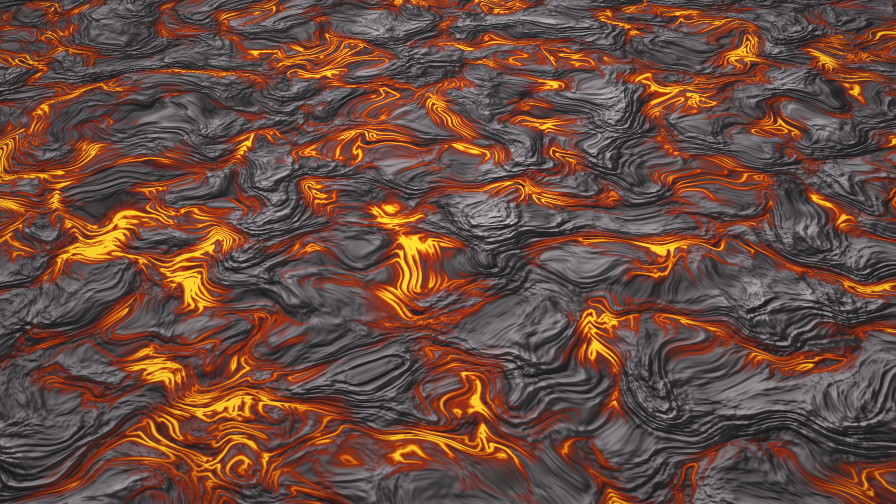
This texture is drawn by a WebGL 2 fragment shader. Its source:

```glsl
#version 300 es
precision highp float;
// Ropy lava crust on a plane seen at a slant: folded gradient noise makes mounds,
// noise stretched along their contours makes ropes, and heat shows as thin veins
// between the ropes, in the low ground and along the creases.
uniform vec2 u_resolution;
out vec4 fragColor;

float gradientDot(vec2 cell, vec2 offset) {
    float angle = 6.2832 * fract(sin(dot(cell, vec2(127.1, 311.7))) * 43758.5);
    return dot(vec2(cos(angle), sin(angle)), offset);
}

float noise(vec2 p) {
    vec2 i = floor(p), f = p - i;
    vec2 u = f * f * f * (f * (f * 6.0 - 15.0) + 10.0);
    vec2 e = vec2(1.0, 0.0);
    return mix(mix(gradientDot(i, f), gradientDot(i + e, f - e), u.x),
               mix(gradientDot(i + e.yx, f - e.yx), gradientDot(i + 1.0, f - 1.0), u.x), u.y);
}

float fbm(vec2 p) {
    float sum = 0.0, amplitude = 1.0;
    for (int i = 0; i < 3; i++) {
        sum += amplitude * noise(p);
        p = mat2(1.6, 1.2, -1.2, 1.6) * p + 5.3;
        amplitude *= 0.5;
    }
    return sum;
}

// Returns height, mound profile and rope profile
vec3 crust(vec2 p) {
    vec2 q = p + 0.5 * vec2(fbm(p * 0.8 + 3.1), fbm(p * 0.8 + 17.7));
    float fold = noise(q * 1.05) + 0.2 * noise(q * 2.3 + 9.0);
    float mound = sqrt(fold * fold + 0.0004);
    float grit = fbm(q * 8.0);

    // Ropes run along the contours of this field, frayed by the grit
    float across = mound + 0.75 * q.y + 0.25 * noise(q * 1.9 + 31.0) + 0.012 * grit;
    float ropes = noise(vec2(across * 9.0, q.x * 1.7))
                + 0.6 * noise(vec2(across * 19.0 + 7.0, q.x * 3.8))
                + 0.2 * grit;
    return vec3(0.4 * mound + 0.034 * ropes + 0.03 * grit, mound, ropes);
}

float heatAt(vec2 p, float mound, float veinDistance) {
    float patches = 0.6 * noise(p * 0.95 + 40.0) + 0.5 * noise(p * vec2(2.4, 3.2) + 12.0);
    float lowGround = smoothstep(-0.2, 0.55, patches + 0.29 - 1.4 * mound);
    float veins = exp(-60.0 * veinDistance);
    float crease = exp(-26.0 * (mound - 0.02)) * smoothstep(0.05, 0.45, noise(p * 1.4 + 7.0));
    return lowGround * (0.16 + 1.05 * veins) + crease * (0.45 + 0.5 * veins);
}

vec3 lavaColor(vec2 p) {
    vec3 here = crust(p);
    vec2 e = vec2(0.01, 0.0);
    vec3 stepX = (crust(p + e) - here) / e.x;
    vec3 stepY = (crust(p + e.yx) - here) / e.x;

    // Grey rock lit from behind and above
    vec3 normal = normalize(vec3(-stepX.x, -stepY.x, 1.0));
    float light = max(dot(normal, normalize(vec3(-0.25, 0.6, 0.75))), 0.0);
    float tone = 0.16 + 0.48 * pow(light, 2.2) * (0.65 + 0.7 * here.y);
    vec3 rock = vec3(1.0, 0.95, 0.98) * tone * clamp(0.95 + 0.5 * here.z, 0.65, 1.15);

    // Veins keep an even width: rope profile over its slope
    float veinDistance = abs(here.z) / (length(vec2(stepX.z, stepY.z)) + 2.0);
    float heat = heatAt(p, here.y, veinDistance);

    // Glow from dull red to yellow
    vec3 color = mix(rock, rock * 0.6 + vec3(0.22, 0.04, 0.02), smoothstep(0.08, 0.25, heat));
    color = mix(color, vec3(0.59, 0.17, 0.07), smoothstep(0.25, 0.5, heat));
    color = mix(color, vec3(0.86, 0.42, 0.09), smoothstep(0.5, 0.75, heat));
    return mix(color, vec3(1.0, 0.82, 0.18), smoothstep(0.76, 1.0, heat));
}

void main() {
    // Four samples per pixel keep the far ropes smooth
    vec3 color = vec3(0.0);
    for (int i = 0; i < 4; i++) {
        vec2 jitter = vec2(i & 1, i >> 1) * 0.5 - 0.25;
        vec2 view = (gl_FragCoord.xy + jitter) / u_resolution.y;
        float centerX = 0.5 * u_resolution.x / u_resolution.y;
        vec2 ground = 5.6 * vec2(view.x - centerX, 2.6) / (2.0 - view.y);
        color += 0.25 * lavaColor(ground);
    }

    // Soft haze towards the far centre, darker corners
    vec2 uv = gl_FragCoord.xy / u_resolution;
    float sheen = 1.0 + 0.14 * exp(-6.0 * dot(uv - vec2(0.5, 0.85), uv - vec2(0.5, 0.85)));
    float vignette = 1.0 - 0.3 * dot(uv - 0.5, uv - 0.5);
    fragColor = vec4(color * sheen * vignette, 1.0);
}
```
